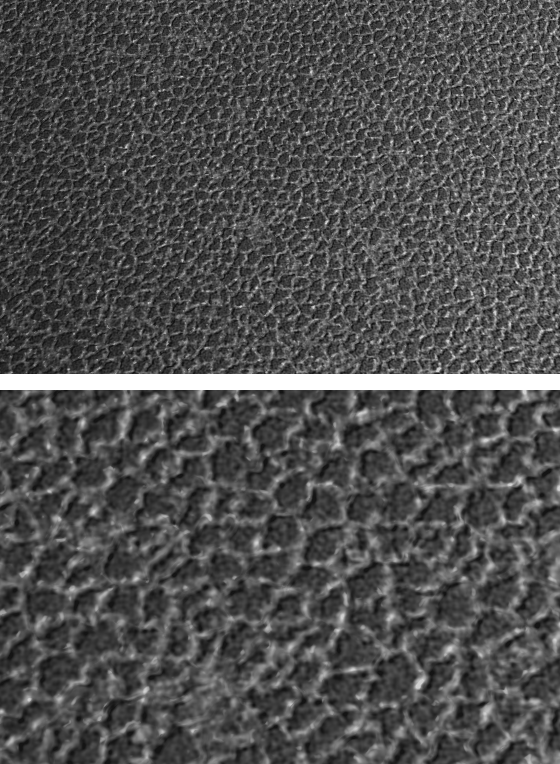
Top: the whole. Bottom: its middle third, enlarged.
Write a Shadertoy shader that draws this texture.

```glsl
#define GRAIN_NEAR 25.0
#define GRAIN_FAR 35.0
#define SLANT 0.30
#define JITTER 0.92
#define CREASE_WIDTH 0.42
#define LIGHT_DIR vec2(0.86, -0.51)
#define LIGHT_REACH 0.11
#define LIT_GAIN 0.62
#define SHADE_GAIN 0.50
#define FINE_GRAIN 0.62
#define SPARKLE 0.24

vec2 hash2(vec2 p) {
    vec3 q = fract(p.xyx * vec3(0.1031, 0.1030, 0.0973));
    q += dot(q, q.yzx + 33.33);
    return fract((q.xx + q.yz) * q.zy);
}

float gradientDot(vec2 cell, vec2 offset) {
    return dot(hash2(cell + 71.0) * 2.0 - 1.0, offset);
}

float gradientNoise(vec2 p) {
    vec2 i = floor(p), f = fract(p);
    vec2 u = f * f * f * (f * (f * 6.0 - 15.0) + 10.0);
    vec2 e = vec2(0.0, 1.0);
    float low = mix(gradientDot(i, f), gradientDot(i + e.yx, f - e.yx), u.x);
    float high = mix(gradientDot(i + e.xy, f - e.xy), gradientDot(i + 1.0, f - 1.0), u.x);
    return mix(low, high, u.y);
}

// Gap between the two nearest cell centres: zero along the creases
float creaseGap(vec2 p) {
    vec2 i = floor(p), f = fract(p);
    float nearest = 8.0, second = 8.0;
    for (int y = -1; y <= 1; y++)
    for (int x = -1; x <= 1; x++) {
        vec2 g = vec2(x, y);
        float d = length(g + 0.5 + JITTER * (hash2(i + g) - 0.5) - f);
        second = min(second, max(nearest, d));
        nearest = min(nearest, d);
    }
    return second - nearest;
}

// Flat-topped pebbles with rough, partly worn outlines
float pebbleHeight(vec2 p) {
    vec2 warp = vec2(gradientNoise(p * 2.3), gradientNoise(p * 2.3 + 37.0));
    vec2 q = p + 0.34 * warp;
    q.x -= SLANT * q.y;
    float bumps = gradientNoise(p * 3.3 + 11.0);
    float pits = gradientNoise(p * 5.6 + 47.0);
    float gap = creaseGap(q) + 0.26 * bumps + 0.14 * pits;
    return smoothstep(-0.04, CREASE_WIDTH, gap) + 0.24 * bumps + 0.22 * pits;
}

void mainImage(out vec4 fragColor, in vec2 fragCoord) {
    vec2 uv = fragCoord / iResolution.xy;
    vec2 pos = fragCoord / iResolution.y;

    // Pebbles shrink toward the far, upper edge
    float spread = GRAIN_FAR - GRAIN_NEAR;
    vec2 p = vec2((pos.x - 0.75) * (GRAIN_NEAR + spread * pos.y),
                  1.04 * (GRAIN_NEAR + 0.5 * spread * pos.y) * pos.y) + 60.0;

    // Relief and its slope toward the light
    float valley = 1.0 - clamp(pebbleHeight(p), 0.0, 1.0);
    float slope = pebbleHeight(p - LIGHT_DIR * LIGHT_REACH)
                - pebbleHeight(p + LIGHT_DIR * LIGHT_REACH);
    float lit = max(slope, 0.0), shade = max(-slope, 0.0);

    // Broad sheen, strongest at the lower right
    float sheen = smoothstep(0.25, 1.15, uv.x - 0.30 * (uv.y - 0.5));
    float tone = 0.240 + 0.14 * sheen + 0.02 * smoothstep(0.0, 0.6, uv.y);
    tone *= 1.0 - 0.18 * smoothstep(0.35, 0.0, uv.x);

    // Pebble tops, broken pale creases, lit rims and shadows
    float broken = clamp(1.0 + 1.9 * gradientNoise(p * 2.4 + 5.0), 0.2, 1.9);
    float fine = gradientNoise(p * 6.3 + 19.0);
    float value = 0.78 + mix(0.62, 0.34, sheen) * valley * broken;
    value += LIT_GAIN * lit * broken - SHADE_GAIN * shade + FINE_GRAIN * fine;
    float gray = tone * value;

    // Small glints on the lit rims
    float glint = smoothstep(0.15, 0.5, gradientNoise(p * 4.4 + 83.0));
    gray += SPARKLE * glint * smoothstep(0.05, 0.6, lit + 0.35 * valley) * (1.0 - 0.5 * sheen);

    fragColor = vec4(vec3(clamp(gray, 0.08, 0.82)), 1.0);
}
```
